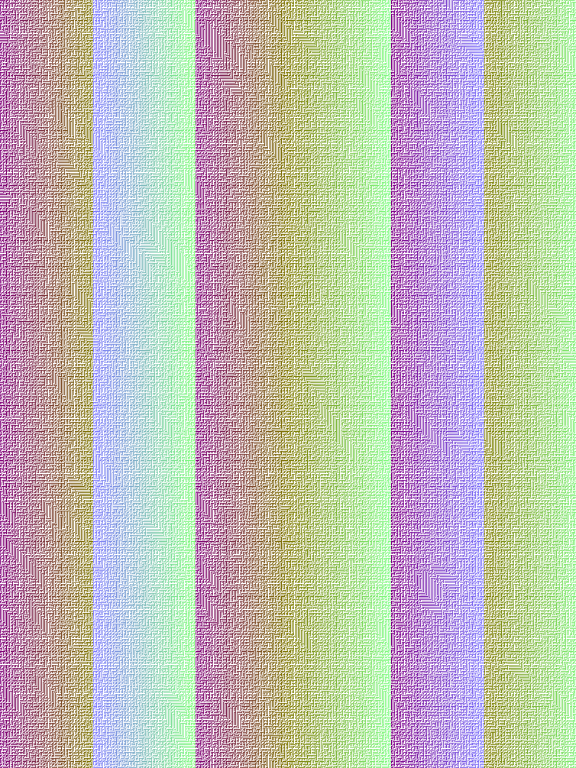
A WebGL 1 fragment shader for this pattern:

```glsl
precision highp float;
// A very fine maze of 377 cells across on white: each node sends one wall right or
// up, so the walls join into rising stairs, with a few runs of parallel bars.
// Three tall colour bands tint the walls, each folding its blue ramp differently.
uniform vec2 u_resolution;

const float CELLS_ACROSS = 377.0;
const float WALL_WIDTH = 0.5;      // in cells
const float BAND_WIDTH = 0.3395;   // share of the canvas width
const float BLUE_TURN = 0.4755;    // place in a band where blue folds
const vec2 RUN_SIZE = vec2(14.0, 7.0);
const int SAMPLES = 5;             // per pixel side
const float FOOTPRINT = 0.9;       // share of the pixel side that is averaged

float hash(vec2 p) {
  vec3 q = fract(p.xyx * 0.1031);
  q += dot(q, q.yzx + 33.33);
  return fract((q.x + q.y) * q.z);
}

// 1 for a wall going up, 0 for a wall going right
float wallGoesUp(vec2 node) {
  float diagonal = node.x + node.y;
  float row = floor(diagonal / RUN_SIZE.y);
  float shift = RUN_SIZE.x * hash(vec2(row, 71.0));
  float along = floor((node.x + shift) / RUN_SIZE.x);
  float run = hash(vec2(along + 19.0, row + 43.0));
  // Falling diagonals where every wall takes the same direction
  if (run > 0.965) return 1.0;
  if (run < 0.008) return 0.0;
  // Elsewhere the steps tend to alternate, which keeps the stairs short
  float upChance = mix(0.4, 0.6, mod(diagonal, 2.0));
  return step(hash(node + 7.0), upChance);
}

// 1 on a wall, 0 between walls
float mazeWall(vec2 p) {
  vec2 onWall = step(fract(p), vec2(WALL_WIDTH));
  float up = wallGoesUp(floor(p));
  return max(onWall.x * onWall.y, mix(onWall.y, onWall.x, up));
}

// Constant red, rising green, and a blue ramp that wraps, folds, then wraps back
vec3 bandColour(float x) {
  float band = floor(x / BAND_WIDTH);
  float t = fract(x / BAND_WIDTH);
  float offset = t - BLUE_TURN;
  float blue = fract(offset);
  if (band < 0.5) blue = fract(-offset);
  else if (band < 1.5) blue = abs(offset);
  return vec3(0.5, t, blue);
}

vec3 tintedMaze(vec2 uv) {
  return mix(vec3(1.0), bandColour(uv.x), mazeWall(uv * CELLS_ACROSS));
}

void main() {
  // Average evenly over the pixel, since a cell is hardly wider than one
  vec3 sum = vec3(0.0);
  for (int j = 0; j < SAMPLES; j++) {
    for (int i = 0; i < SAMPLES; i++) {
      vec2 inset = (vec2(float(i), float(j)) + 0.5) / float(SAMPLES) - 0.5;
      sum += tintedMaze((gl_FragCoord.xy + inset * FOOTPRINT) / u_resolution.x);
    }
  }
  gl_FragColor = vec4(sum / float(SAMPLES * SAMPLES), 1.0);
}
```
